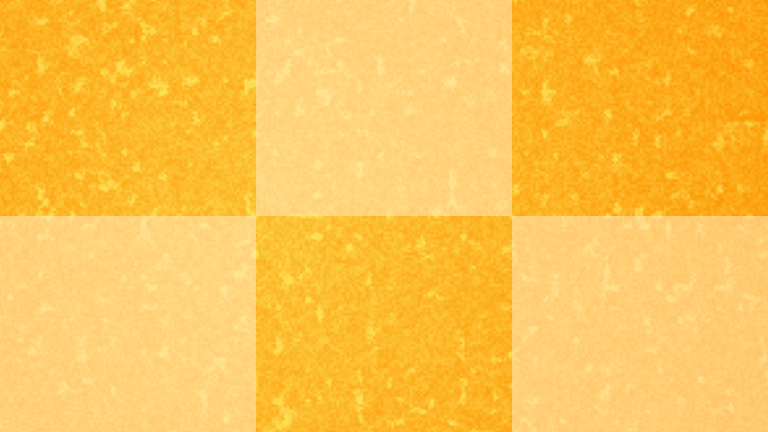
Write a WebGL 2 fragment shader that draws this pattern.

```glsl
#version 300 es
precision highp float;
// A three by two checkerboard of amber and pale cream-gold cells.
// One radial glow and one layer of grain and flecks run under all cells;
// each cell reads that shared tone through its own colour ramp.

#define CELLS vec2(3.0, 2.0)
#define GLOW_CENTER vec2(0.36, 0.45)
#define GLOW_PEAK 0.73
#define GLOW_FALLOFF 0.90
#define GRAIN_SCALE 165.0
#define GRAIN_AMOUNT 0.50
#define FLECK_SCALE 42.0
#define FLECK_AMOUNT 0.55

uniform vec2 u_resolution;
out vec4 fragColor;

const vec3 AMBER_DARK  = vec3(0.99, 0.62, 0.05);
const vec3 AMBER_LIGHT = vec3(0.99, 0.82, 0.27);
const vec3 CREAM_DARK  = vec3(1.00, 0.78, 0.42);
const vec3 CREAM_LIGHT = vec3(1.00, 0.87, 0.54);

float hash(vec2 p) {
    vec3 q = fract(vec3(p.xyx) * 0.1031);
    q += dot(q, q.yzx + 33.33);
    return fract((q.x + q.y) * q.z);
}

float valueNoise(vec2 p) {
    vec2 i = floor(p), f = fract(p);
    f = f * f * (3.0 - 2.0 * f);
    float low = mix(hash(i), hash(i + vec2(1.0, 0.0)), f.x);
    float high = mix(hash(i + vec2(0.0, 1.0)), hash(i + vec2(1.0)), f.x);
    return mix(low, high, f.y);
}

// Alternating +1 and -1 bands of unit width, softened over one pixel.
vec2 bands(vec2 p, vec2 pixel) {
    vec2 edgeDistance = abs(mod(p - 0.5, 2.0) - 1.0) - 0.5;
    return clamp(2.0 * edgeDistance / pixel, -1.0, 1.0);
}

void main() {
    vec2 uv = gl_FragCoord.xy / u_resolution;
    vec2 pos = gl_FragCoord.xy / u_resolution.y;

    // Broad glow, fading to orange on the right
    float tone = GLOW_PEAK
        - GLOW_FALLOFF * length((uv - GLOW_CENTER) * vec2(1.0, 0.5));

    // Fine grain with a softer mottling
    float grain = valueNoise(pos * GRAIN_SCALE) - 0.5;
    float mottle = valueNoise(pos * GRAIN_SCALE * 0.4 + 17.0) - 0.5;
    tone += GRAIN_AMOUNT * (grain + 0.5 * mottle);

    // Sparse light flecks with ragged edges
    float fleck = valueNoise(pos * FLECK_SCALE + 51.0)
                + 0.35 * mottle + 0.15 * grain;
    tone += FLECK_AMOUNT * smoothstep(0.68, 1.05, fleck);

    // Checker cells choose the ramp
    vec2 band = bands(uv * CELLS, CELLS / u_resolution);
    float cream = 0.5 + 0.5 * band.x * band.y;
    vec3 dark = mix(AMBER_DARK, CREAM_DARK, cream);
    vec3 light = mix(AMBER_LIGHT, CREAM_LIGHT, cream);
    vec3 color = mix(dark, light, clamp(tone, -0.2, 1.25));

    fragColor = vec4(clamp(color, 0.0, 1.0), 1.0);
}
```
